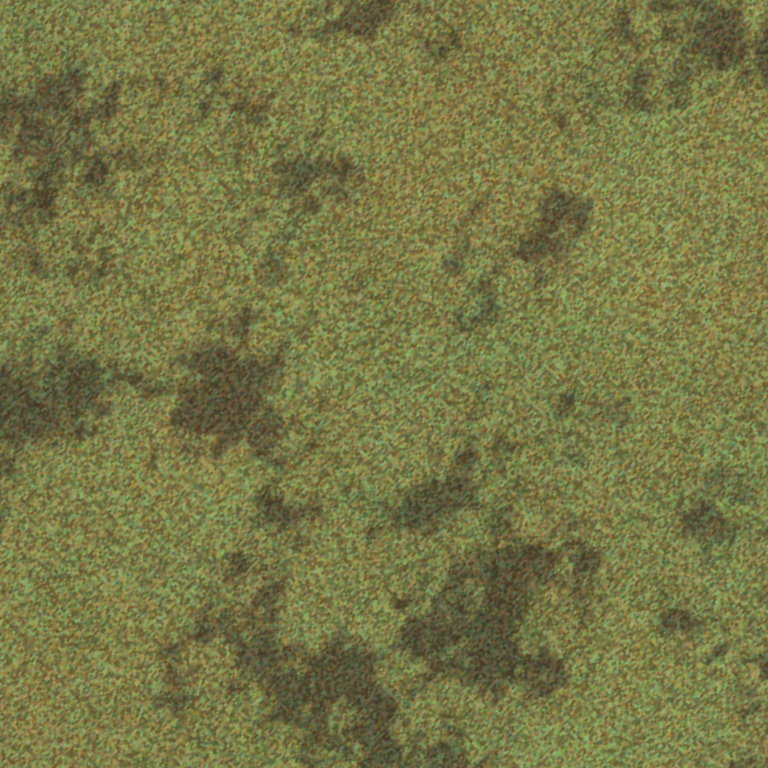
This texture is drawn by a Shadertoy shader. Its source:

```glsl
// Mossy ground: fine green and brown grains under soft, ragged dark patches.
// Both come from one cellular noise that blends random values of nearby cells;
// fine cells give the grains, summed octaves of large cells give the patches.

const vec3  BROWN_GRAIN = vec3(0.555, 0.460, 0.260);
const vec3  GREEN_GRAIN = vec3(0.445, 0.545, 0.322);
const vec3  PATCH_SHADE = vec3(0.69, 0.65, 0.75);   // multiplies the grain colour

const float SLANT          = 0.80;                  // direction of the grain, radians
const vec2  GRAIN_CELLS    = vec2(275.0, 350.0);    // along and across the slant
const vec2  PATCH_CELLS    = vec2(4.6, 6.0);
const int   PATCH_OCTAVES  = 5;
const float PATCH_GAIN     = 0.84;
const vec2  PATCH_EDGE     = vec2(0.52, 0.68);
const float CELL_SHARPNESS = 3.0;

const float LIGHT_CONTRAST = 0.60;
const float HUE_CONTRAST   = 1.20;
const float BLUE_CONTRAST  = 0.12;
const float BROAD_HUE      = 0.75;
const float BROAD_LIGHT    = 0.20;

vec3 hash3(vec2 p)
{
    vec3 q = fract(p.xyx * vec3(0.1031, 0.1030, 0.0973));
    q += dot(q, q.yxz + 33.33);
    return fract((q.xxy + q.yzz) * q.zyx);
}

// Coordinates along and across a direction.
vec2 turned(vec2 p, float angle)
{
    float c = cos(angle), s = sin(angle);
    return vec2(c * p.x + s * p.y, c * p.y - s * p.x);
}

// Smooth cellular noise: three random values, weighted by distance to cell points.
vec3 cellNoise(vec2 p)
{
    vec2 cell = floor(p);
    vec2 local = p - cell;
    vec3 total = vec3(0.0);
    float weightSum = 0.0;
    for (int y = -1; y <= 1; y++)
    for (int x = -1; x <= 1; x++)
    {
        vec2 offset = vec2(x, y);
        vec2 id = cell + offset + 400.0;
        vec2 point = offset + 0.2 + 0.6 * hash3(id + 517.0).xy;
        vec2 delta = point - local;
        float weight = exp(-CELL_SHARPNESS * dot(delta, delta));
        total += weight * hash3(id);
        weightSum += weight;
    }
    return total / weightSum;
}

// Octaves of cellular noise, turned a little at each step.
vec3 layeredNoise(vec2 p)
{
    vec3 total = vec3(0.0);
    float amplitude = 1.0, amplitudeSum = 0.0;
    for (int i = 0; i < PATCH_OCTAVES; i++)
    {
        total += amplitude * cellNoise(p);
        amplitudeSum += amplitude;
        amplitude *= PATCH_GAIN;
        p = turned(p, 0.2) * 2.03 + vec2(17.3, 9.1);
    }
    return total / amplitudeSum;
}

void mainImage(out vec4 fragColor, in vec2 fragCoord)
{
    vec2 uv = fragCoord / min(iResolution.x, iResolution.y);
    vec2 slanted = turned(uv, SLANT);

    vec3 grain = cellNoise(slanted * GRAIN_CELLS) - 0.5;
    vec3 broad = layeredNoise(slanted * PATCH_CELLS + 3.7);

    // Grain colour: brown to green, brighter grains leaning to green
    float green = 0.5 + HUE_CONTRAST * grain.y + 0.3 * grain.x
                + BROAD_HUE * (broad.y - 0.5);
    vec3 color = mix(BROWN_GRAIN, GREEN_GRAIN, green);
    color.b += BLUE_CONTRAST * grain.z;

    // Grain brightness
    color *= 1.0 + LIGHT_CONTRAST * grain.x + BROAD_LIGHT * (broad.z - 0.5);

    // Dark patches
    float patchAmount = smoothstep(PATCH_EDGE.x, PATCH_EDGE.y, broad.x);
    color *= mix(vec3(1.0), PATCH_SHADE, patchAmount);

    fragColor = vec4(clamp(color, 0.0, 1.0), 1.0);
}
```
